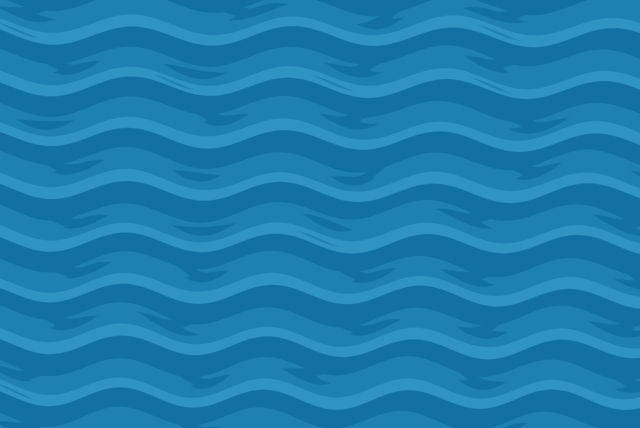
This pattern is drawn by a WebGL 2 fragment shader. Its source:

```glsl
#version 300 es
precision highp float;
// Stylised water: eight rows of rolling waves, about four crests across.
// Rows are painted top to bottom: a mid-blue body, a light crest band, deep water.
// Each trough has a hashed, slanted inlet of deep water that cuts hooks in the body.

uniform vec2 u_resolution;
out vec4 outColor;

const vec3 DEEP = vec3(0.07, 0.44, 0.64);
const vec3 BODY = vec3(0.12, 0.50, 0.70);
const vec3 CREST = vec3(0.19, 0.58, 0.76);

float hash(vec2 p) {
  return fract(sin(dot(p, vec2(127.1, 311.7))) * 43758.5);
}

float smoothMin(float a, float b, float k) {
  float h = max(k - abs(a - b), 0.0) / k;
  return min(a, b) - h * h * k * 0.25;
}

// Negative inside a horizontal sliver with tapered ends.
float sliver(vec2 p, float halfWidth, float halfHeight) {
  float t = p.x / halfWidth;
  return abs(p.y) - halfHeight * (1.0 - t * t);
}

// Deep-water inlet; p.x runs from the trough, p.y is depth below the body's top.
float inlet(vec2 p, vec2 cell) {
  float start = (hash(cell + 3.1) - 0.5) * 0.10;
  float slant = hash(cell + 7.7) < 0.5 ? -2.0 : 2.0;
  float center = start + slant * 0.02 + (hash(cell + 1.9) - 0.5) * 0.04;
  float tilt = (hash(cell + 5.3) - 0.5) * 0.12;

  float x = p.x - center;
  float pool = sliver(vec2(x, p.y - 0.021 - tilt * x),
                      mix(0.045, 0.075, hash(cell + 9.2)), 0.010);
  float neck = max((abs(p.x - start - slant * p.y) - 0.022) / 2.2, p.y - 0.022);
  // Some pools stay closed.
  return hash(cell + 12.4) < 0.18 ? pool : smoothMin(pool, neck, 0.008);
}

void main() {
  // Height units, with y running downward from the top edge.
  vec2 p = gl_FragCoord.xy / u_resolution.y;
  p.y = 1.0 - p.y;
  float soft = 0.9 / u_resolution.y;
  vec3 color = DEEP;

  for (int i = 0; i < 9; i++) {
    float row = float(i);

    // Wave line: wavelength shortens slightly toward the bottom.
    float wavelength = 0.375 - 0.0055 * row;
    float phase = (p.x - 0.309 + 0.004 * row) / wavelength;
    float line = 0.066 + 0.121 * row + 0.008 * p.x
               - 0.0225 * cos(6.28318 * phase)
               + 0.002 * sin(p.x * 4.0 + row * 1.7);
    vec2 cell = vec2(floor(phase), row);
    float u = (fract(phase) - 0.5) * wavelength;
    float halfBand = 0.0128 + 0.0016 * sin(p.x * 7.0 + row * 2.1);

    // Wave body with its inlets cut out.
    float top = line - 0.062 - 0.005 * sin(p.x * 5.0 + row * 2.3);
    float depth = p.y - top;
    float body = -smoothMin(depth, inlet(vec2(u, depth), cell), 0.006);
    color = mix(color, BODY, smoothstep(-soft, soft, depth)
                * smoothstep(-soft, soft, inlet(vec2(u, depth), cell))
                * smoothstep(-soft, soft, max(depth, -body)));

    // Light crest band, with a thin streak on a few crests.
    float below = p.y - line;
    color = mix(color, CREST, smoothstep(-soft, soft, below + halfBand));
    float streak = sliver(vec2(u + 0.08, below - 0.04 * (u + 0.08)), 0.045, 0.003);
    float hasStreak = step(0.82, hash(cell + 20.6));
    color = mix(color, BODY, hasStreak * smoothstep(soft, -soft, streak));

    // Deep water under the band.
    color = mix(color, DEEP, smoothstep(-soft, soft, below - halfBand));
  }

  outColor = vec4(color, 1.0);
}
```
